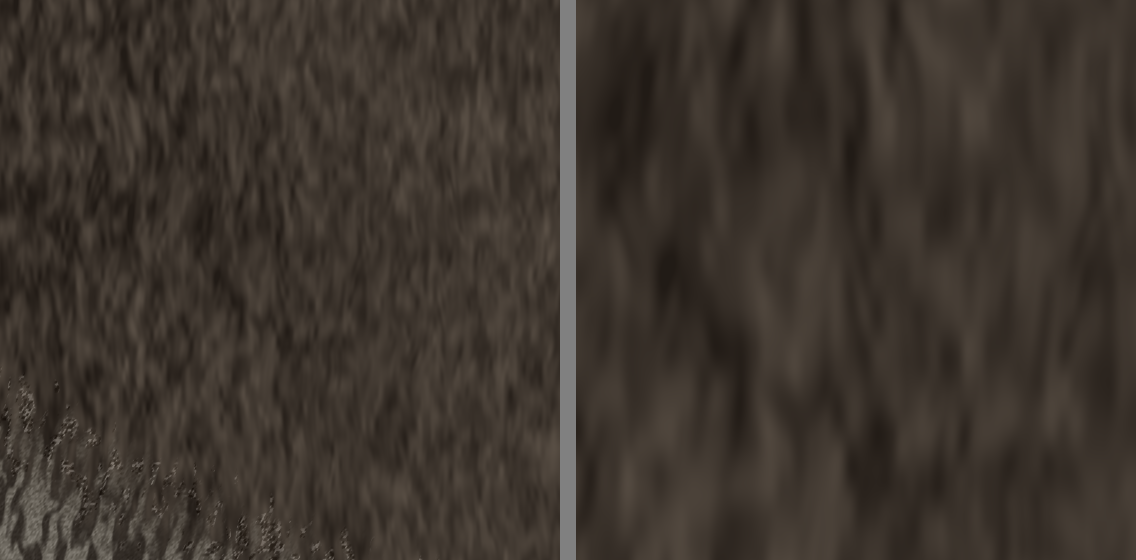
Left, the full canvas; right, a detail of the centre.
This texture is drawn by a Shadertoy shader. Its source:

```glsl
// Dark brown fur: soft vertical streaks of stretched value noise over broad
// shaded patches. The lower left corner turns into crisp, grainy grey tufts
// that thin out along a ragged diagonal edge.

float hash(vec2 p) {
    return fract(sin(dot(p, vec2(127.1, 311.7))) * 43758.5453);
}

float noise(vec2 p) {
    vec2 cell = floor(p);
    vec2 f = fract(p);
    f = f * f * (3.0 - 2.0 * f);
    float low = mix(hash(cell), hash(cell + vec2(1.0, 0.0)), f.x);
    float high = mix(hash(cell + vec2(0.0, 1.0)), hash(cell + vec2(1.0, 1.0)), f.x);
    return mix(low, high, f.y);
}

// Soft hair strands, tall and narrow, at three sizes
float strands(vec2 p) {
    float coarse = noise(p * vec2(38.0, 14.0));
    float medium = noise(p * vec2(74.0, 23.0) + 17.3);
    float fine = noise(p * vec2(128.0, 37.0) + 41.9);
    return 0.28 * coarse + 0.42 * medium + 0.30 * fine;
}

// Broad light and dark areas, with a shadowed hollow at the upper left
float patches(vec2 p) {
    float broad = noise(p * vec2(5.0, 4.0) + 3.7) - 0.5;
    float middle = noise(p * vec2(14.0, 9.0) + 9.1) - 0.5;
    vec2 hollow = (p - vec2(0.28, 0.66)) / vec2(0.24, 0.22);
    return 0.11 * broad + 0.14 * middle - 0.19 * exp(-dot(hollow, hollow));
}

// Brown fur, calmer and paler toward the right
vec3 furColor(vec2 uv) {
    vec2 bent = uv;
    bent.x += 0.016 * (noise(uv * vec2(6.0, 7.0)) - 0.5);
    bent.x += 0.007 * (noise(uv * vec2(24.0, 18.0) + 5.0) - 0.5);
    bent.y += 0.030 * (noise(uv * vec2(45.0, 6.0) + 8.0) - 0.5);
    float contrast = mix(1.65, 1.20, smoothstep(0.2, 0.7, uv.x));
    float shade = 0.56 + contrast * (strands(bent) - 0.5) + patches(uv);
    shade += 0.05 * smoothstep(0.3, 1.0, uv.x);
    return mix(vec3(0.130, 0.105, 0.085), vec3(0.325, 0.287, 0.250), clamp(shade, 0.0, 1.2));
}

// Narrow grey tufts laid over the fur; depth grows toward the corner
vec3 addTufts(vec3 fur, vec2 uv, float depth) {
    vec2 lean = vec2(uv.x - 0.16 * uv.y, uv.y);
    lean.x += 0.014 * (noise(uv * vec2(28.0, 30.0) + 5.0) - 0.5);
    float ridge = 0.68 * noise(lean * vec2(78.0, 19.0) + 60.0);
    ridge += 0.32 * noise(lean * vec2(140.0, 42.0) + 71.0);
    float tuft = smoothstep(0.36, 0.66, ridge);
    float grain = noise(vec2(uv.x - 0.5 * uv.y, uv.y) * vec2(310.0, 220.0));

    float ragged = depth + 0.20 * (ridge - 0.5);
    float cover = smoothstep(0.0, 0.20, ragged);
    vec3 pale = mix(vec3(0.35, 0.325, 0.29), vec3(0.44, 0.42, 0.385), smoothstep(0.05, 0.3, depth));
    vec3 tufts = mix(vec3(0.195, 0.172, 0.150), pale, tuft);
    tufts += 0.16 * (grain - 0.5) * (0.3 + 0.7 * tuft);

    // Sparse bright and dark flecks on the tips
    float tips = smoothstep(-0.01, 0.04, ragged) * (1.0 - smoothstep(0.08, 0.20, ragged));
    tips *= smoothstep(0.50, 0.72, noise(lean * vec2(95.0, 42.0) + 90.0));
    float fleck = 0.16 * smoothstep(0.50, 0.85, grain);
    fleck -= 0.07 * (1.0 - smoothstep(0.15, 0.40, grain));
    return mix(fur, tufts, cover) + tips * fleck;
}

void mainImage(out vec4 fragColor, in vec2 fragCoord) {
    vec2 uv = fragCoord / iResolution.xy;
    vec3 color = furColor(uv);

    // Tufts only reach the fur near the lower left corner
    float depth = 0.32 - 0.48 * uv.x - uv.y;
    if (depth > -0.12) {
        color = addTufts(color, uv, depth);
    }
    fragColor = vec4(color, 1.0);
}
```
